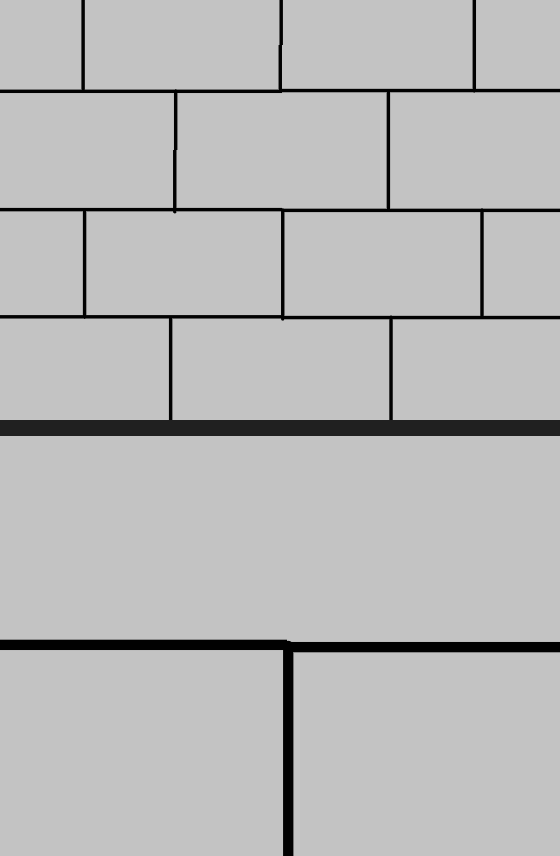
Top: the whole. Bottom: its middle third, enlarged.
Give the GLSL for this pattern, as a WebGL 1 fragment shader.

```glsl
precision highp float;

// Four courses of flat grey blocks in running bond with thin black joints.
// Each course repeats its own pitch; the joint distances are merged in a loop,
// with small steps and overruns that make the lines look ruled by hand.

uniform vec2 u_resolution;

// Per course: lower edge, first joint, joint pitch, nudge of the second joint.
// Lengths are fractions of the canvas height, measured from the top left.
vec4 courseLayout(float row) {
  if (row < 0.5) return vec4(0.2165, 0.1979, 0.4657, 0.0048);
  if (row < 1.5) return vec4(0.5000, 0.4172, 0.5075, 0.0);
  if (row < 2.5) return vec4(0.7552, 0.2014, 0.4731, -0.0013);
  return vec4(1.1, 0.4063, 0.5247, 0.0);
}

// Distance to the horizontal joint below a course, stepped at mid canvas.
float bedDistance(vec2 p, float row, float edge) {
  float side = p.x < 0.672 ? -1.0 : 1.0;
  float tilt = row < 0.5 ? -1.0 : 1.0;
  return abs(p.y - edge - 0.0009 * side * tilt);
}

// Distance to the nearest upright joint of a course, with rounded ends.
float uprightDistance(vec2 p, float row, float top, vec4 course) {
  float joint = floor((p.x - course.y) / course.z + 0.5);
  float x = course.y + joint * course.z;
  if (joint == 1.0) x += course.w;

  // One line in each upper course breaks sideways halfway down.
  float middle = 0.5 * (max(top, 0.0) + course.x);
  if (joint == 1.0 - row) x += p.y < middle ? 0.0011 : -0.0011;

  // One line in each middle course runs past the bed below it.
  float bottom = course.x;
  if (joint == row - 1.0) bottom += 0.004;

  return length(vec2(p.x - x, p.y - clamp(p.y, top, bottom)));
}

void main() {
  vec2 p = gl_FragCoord.xy / u_resolution.y;
  p.y = 1.0 - p.y;

  float d = 1.0;
  float top = -0.1;
  for (int i = 0; i < 4; i++) {
    float row = float(i);
    vec4 course = courseLayout(row);
    d = min(d, bedDistance(p, row, course.x));
    d = min(d, uprightDistance(p, row, top, course));
    top = course.x;
  }

  // Antialiased ink over the block face.
  float ink = clamp(0.5 - (d - 0.0041) * u_resolution.y, 0.0, 1.0);
  gl_FragColor = vec4(mix(vec3(0.765), vec3(0.005), ink), 1.0);
}
```
